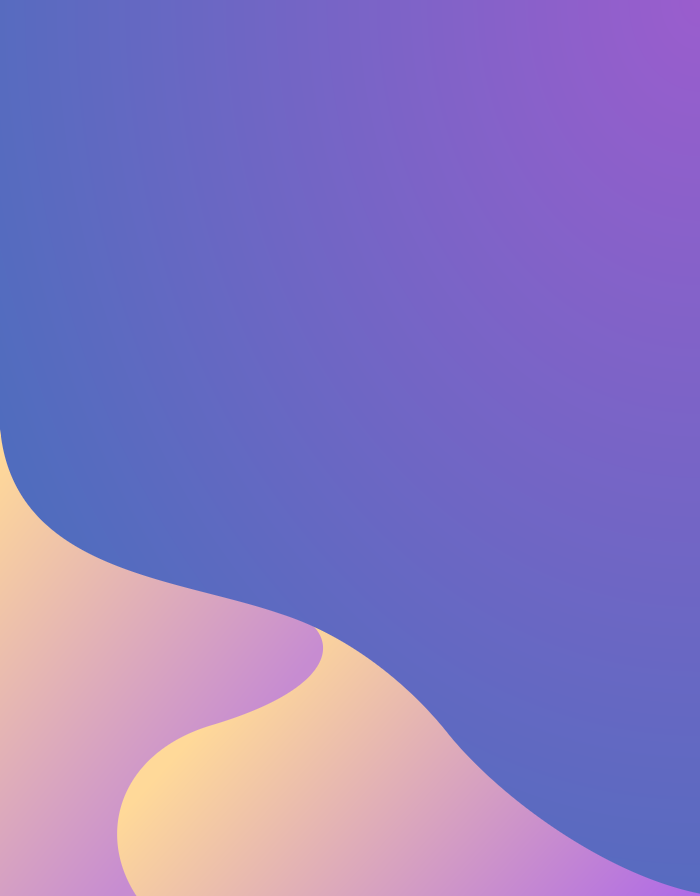
A WebGL 1 fragment shader for this background:

```glsl
precision highp float;
uniform vec2 u_resolution;

float bezier(vec4 c, float t) {
  float s = 1.0 - t;
  return dot(c, vec4(s * s * s, 3.0 * s * s * t, 3.0 * s * t * t, t * t * t));
}

// Height of a cubic curve above a position on its rising axis
float curveAt(float pos, vec4 along, vec4 across) {
  float low = 0.0, high = 1.0;
  for (int i = 0; i < 18; i++) {
    float mid = 0.5 * (low + high);
    if (bezier(along, mid) < pos) low = mid;
    else high = mid;
  }
  return bezier(across, 0.5 * (low + high));
}

// Top of the dunes, as y over x
float ridge(float x) {
  if (x < 2.4) return curveAt(x, vec4(0.0, 0.1, 1.5, 2.4), vec4(4.02, 2.78, 2.73, 2.42));
  if (x < 3.85) return curveAt(x, vec4(2.4, 3.0, 3.52, 3.85), vec4(2.42, 2.23, 1.8, 1.38));
  return curveAt(x, vec4(3.85, 4.3, 5.2, 6.0), vec4(1.38, 0.83, 0.18, 0.02));
}

// Border between the two dunes, as x over y
float fold(float y) {
  if (y < 1.46) return curveAt(y, vec4(0.0, 0.53, 1.22, 1.46), vec4(1.17, 0.82, 1.02, 1.8));
  return curveAt(y, vec4(1.46, 1.74, 2.1, 2.32), vec4(1.8, 2.75, 2.9, 2.68));
}

// Antialiased cover from an axis distance and the local slope
float cover(float dist, float slope, float pixel) {
  return clamp(0.5 + dist / (pixel * sqrt(1.0 + slope * slope)), 0.0, 1.0);
}

void main() {
  vec2 uv = gl_FragCoord.xy / u_resolution;
  vec2 p = uv * vec2(6.0, 7.68);
  float pixel = 6.0 / u_resolution.x;

  // Sky glow from the upper right corner
  vec3 sky = mix(vec3(0.605, 0.365, 0.805), vec3(0.315, 0.425, 0.745),
                 min(length(1.0 - uv) / 1.1, 1.0));

  // Diagonal gradients of the dunes
  vec3 peach = vec3(1.0, 0.85, 0.6);
  float leftFade = dot(p - vec2(0.0, 3.78), vec2(2.2, -1.8)) / 9.0;
  float rightFade = dot(p - vec2(1.4, 1.08), vec2(0.6, -0.55)) / 3.28;
  vec3 leftDune = mix(peach, vec3(0.78, 0.55, 0.82), clamp(leftFade, 0.0, 1.0));
  vec3 rightDune = mix(peach, vec3(0.69, 0.42, 0.9), clamp(rightFade, 0.0, 1.0));

  // Layers
  float e = 0.01;
  float foldSlope = (fold(p.y + e) - fold(p.y - e)) / (2.0 * e);
  float ridgeSlope = (ridge(p.x + e) - ridge(p.x - e)) / (2.0 * e);
  vec3 dunes = mix(rightDune, leftDune, cover(fold(p.y) - p.x, foldSlope, pixel));
  vec3 color = mix(sky, dunes, cover(ridge(p.x) - p.y, ridgeSlope, pixel));
  gl_FragColor = vec4(color, 1.0);
}
```
